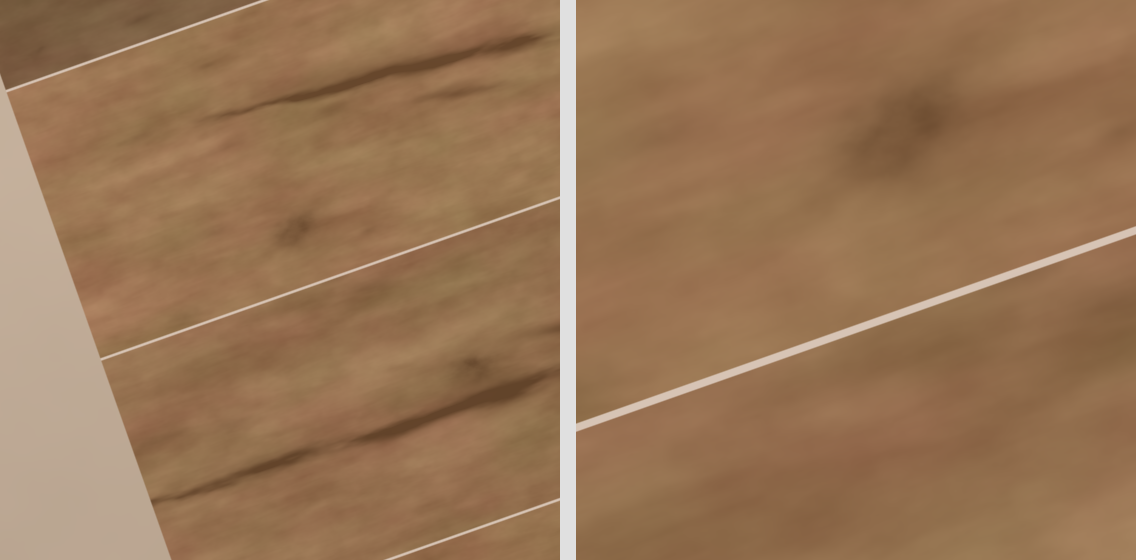
Left, the full canvas; right, a detail of the centre.
Reproduce this texture procedurally as a Shadertoy shader.

```glsl
// Tilted wooden planks with thin pale seams, ending at a plain beige strip on the left.
// The canvas is rotated into plank axes (x along the grain, y across it); stretched
// noise gives the grain, and each plank gets dark veins, a knot and small flecks.

#define TILT 0.339               // plank angle in radians
#define CORNER vec2(0.180, 0.358) // where a seam meets the strip
#define PLANK_WIDTH 0.508
#define SEAM_HALF 0.0023
#define WOOD_DARK vec3(0.505, 0.355, 0.235)
#define WOOD_LIGHT vec3(0.680, 0.535, 0.390)
#define VEIN_COLOR vec3(0.375, 0.255, 0.155)
#define SEAM_COLOR vec3(0.855, 0.785, 0.730)
#define STRIP_LOW vec3(0.730, 0.650, 0.570)
#define STRIP_HIGH vec3(0.770, 0.690, 0.610)

float hash(vec2 p) {
    vec3 q = fract(vec3(p.xyx) * 0.1031);
    q += dot(q, q.yzx + 33.33);
    return fract((q.x + q.y) * q.z);
}

float noise(vec2 p) {
    vec2 i = floor(p), f = fract(p);
    f = f * f * (3.0 - 2.0 * f);
    return mix(mix(hash(i), hash(i + vec2(1, 0)), f.x),
               mix(hash(i + vec2(0, 1)), hash(i + vec2(1, 1)), f.x), f.y);
}

float fbm(vec2 p) {
    float sum = 0.0, amp = 0.5;
    for (int i = 0; i < 4; i++) {
        sum += amp * noise(p);
        p = p * 2.03 + 17.3;
        amp *= 0.5;
    }
    return sum / 0.9375;
}

// Soft elliptical blot
float blot(vec2 p, vec2 center, vec2 radius) {
    vec2 d = (p - center) / radius;
    return exp(-dot(d, d));
}

// Darkness of the veins, knot and flecks of one plank
float markings(vec2 p, float id) {
    float odd = mod(id, 2.0);
    vec2 seed = vec2(id * 7.0 + 40.0, id * 13.0 + 60.0);
    vec2 q = p + vec2(0.05, 0.022) * (vec2(fbm(p * vec2(16, 30) + seed),
                                          fbm(p * vec2(9, 26) + seed.yx)) - 0.5);

    // Long vein with a soft shadow on its upper side
    float start = mix(0.27, -0.10, odd);
    float across = q.y - mix(0.367, 0.232, odd) + mix(0.087, 0.029, odd) * p.x;
    float width = mix(0.005, 0.013, smoothstep(start, start + 0.5, p.x));
    float broken = smoothstep(0.25, 0.65, fbm(p * vec2(8, 34) + seed));
    float begin = smoothstep(start, start + 0.08, p.x);
    float dark = exp(-across * across / (width * width)) * begin * mix(0.3, 0.9, broken);
    dark += 0.22 * exp(-pow((across - 0.012) / 0.03, 2.0)) * begin * broken;

    // Short side vein and knot
    vec2 side = mix(vec2(0.765, 0.238), vec2(0.83, 0.282), odd);
    vec2 leaning = vec2(q.x, q.y + 0.16 * (p.x - side.x));
    dark += 0.65 * blot(leaning, side, vec2(0.085, 0.010)) * mix(0.5, 1.0, broken);
    vec2 knot = mix(vec2(0.405, 0.103), vec2(0.625, 0.272), odd);
    float ragged = 0.55 + 0.7 * fbm(p * vec2(45, 60) + seed);
    dark += 0.62 * blot(q, knot, vec2(0.032, 0.027)) * ragged;
    dark += 0.15 * blot(q, knot, vec2(0.080, 0.040)) * ragged;

    // Scattered faint flecks
    for (int i = 0; i < 7; i++) {
        vec2 s = seed + float(i) * vec2(3.7, 5.1);
        vec2 center = vec2(hash(s), PLANK_WIDTH * hash(s + 9.0));
        vec2 size = mix(vec2(0.015, 0.004), vec2(0.045, 0.012), hash(s + 21.0));
        dark += 0.24 * blot(q, center, size) * ragged;
    }
    return min(dark, 0.9);
}

vec3 wood(vec2 p, float id) {
    vec2 shift = vec2(id * 3.1 + 20.0, id * 5.7 + 30.0);
    float cloud = fbm(p * vec2(4, 11) + shift);
    float grain = fbm(p * vec2(10, 48) + shift + cloud);
    float mottle = fbm(p * vec2(26, 34) + shift);
    float shade = 0.52 + 0.75 * (cloud - 0.5) + 0.45 * (grain - 0.5) + 0.35 * (mottle - 0.5);
    vec3 color = mix(WOOD_DARK, WOOD_LIGHT, clamp(shade, 0.0, 1.0));

    // Patches lean towards red or towards yellow
    float warmth = fbm(p * vec2(6, 13) + shift + 50.0) - 0.5 - 0.08 * (p.x - 0.4);
    color += warmth * vec3(0.05, -0.03, 0.02);

    color = mix(color, VEIN_COLOR, markings(p, id));
    float tone = id > 0.5 ? 0.79 : 1.015 - 0.04 * mod(id, 2.0);
    return color * tone;
}

void mainImage(out vec4 fragColor, in vec2 fragCoord) {
    vec2 uv = fragCoord / iResolution.y;
    float pixel = 1.0 / iResolution.y;

    // Plank axes
    float c = cos(TILT), s = sin(TILT);
    vec2 d = uv - CORNER;
    vec2 p = vec2(c * d.x + s * d.y, c * d.y - s * d.x);
    float id = floor(p.y / PLANK_WIDTH);
    vec3 color = wood(vec2(p.x, p.y - id * PLANK_WIDTH), id);

    // Seams between planks
    float seam = abs(p.y - round(p.y / PLANK_WIDTH) * PLANK_WIDTH) - SEAM_HALF;
    color = mix(color, SEAM_COLOR, 0.95 * (1.0 - smoothstep(-pixel, pixel, seam)));

    // Plain strip beside the plank ends
    vec3 strip = mix(STRIP_LOW, STRIP_HIGH, smoothstep(0.0, 0.8, uv.y));
    strip += 0.012 * (fbm(uv * 9.0) - 0.5);
    color = mix(strip, color, smoothstep(-pixel, pixel, p.x));

    fragColor = vec4(color, 1.0);
}
```
